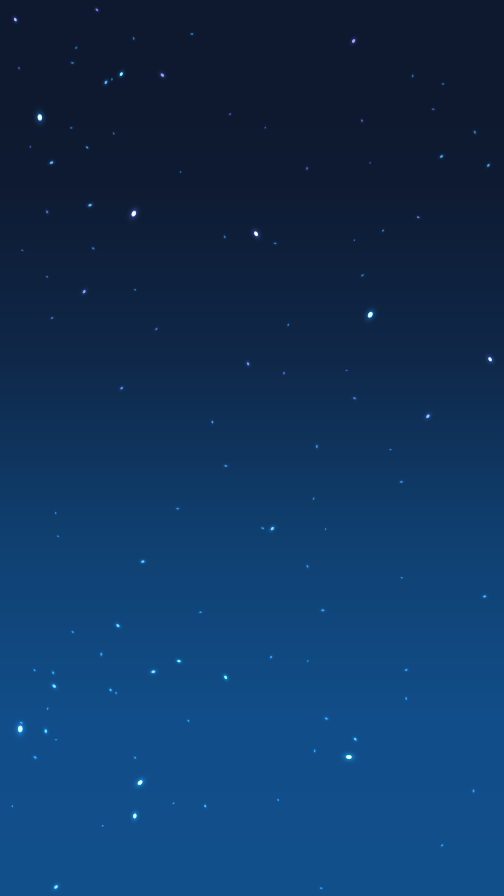
Write a Shadertoy shader that draws this background.

```glsl
#define LAYERS 3
#define BASE_CELLS 5.0
#define CELL_GROWTH 1.55
#define STAR_RADIUS 0.0052
#define RADIUS_FALLOFF 0.66
#define LIGHT_FALLOFF 0.72
#define STAR_CHANCE 0.20
#define CLUSTER_CHANCE 0.48
#define GLOW_STRENGTH 0.32

const vec3 CYAN = vec3(0.18, 0.68, 1.0);
const vec3 VIOLET = vec3(0.45, 0.45, 1.0);

// Three values in 0..1 from a cell and a seed
vec3 hash3(vec3 p) {
    p = fract(p * vec3(0.1031, 0.1030, 0.0973));
    p += dot(p, p.yxz + 33.33);
    return fract((p.xxy + p.yxx) * p.zyx);
}

// Evenly spaced colour stops from the horizon to the zenith
vec3 skyColor(float height) {
    vec3 stops[6] = vec3[6](
        vec3(0.067, 0.310, 0.545), vec3(0.067, 0.303, 0.535),
        vec3(0.060, 0.250, 0.440), vec3(0.058, 0.155, 0.285),
        vec3(0.053, 0.102, 0.192), vec3(0.053, 0.095, 0.180));
    vec3 color = stops[0];
    for (int i = 1; i < 6; i++)
        color = mix(color, stops[i], clamp(height * 5.0 - float(i - 1), 0.0, 1.0));
    return color;
}

float softSpot(vec2 p, vec2 center, vec2 size) {
    vec2 q = (p - center) / size;
    return exp(-dot(q, q));
}

// Star density: groups at both left corners and low on the right
float clusterDensity(vec2 p) {
    return softSpot(p, vec2(0.16, 0.86), vec2(0.22, 0.16))
         + softSpot(p, vec2(0.12, 0.22), vec2(0.20, 0.11))
         + 0.5 * softSpot(p, vec2(0.68, 0.12), vec2(0.18, 0.12));
}

// Light of one jittered, slightly elongated star per grid cell
vec3 starLayer(vec2 p, float aspect, float cells, float radius, float seed) {
    vec2 cell = floor(p * cells);
    vec3 place = hash3(vec3(cell, seed));
    vec3 look = hash3(vec3(cell, seed + 17.0));
    vec2 center = (cell + mix(vec2(0.12), vec2(0.88), place.xy)) / cells;
    vec2 area = center / vec2(1.0, aspect);
    float chance = STAR_CHANCE + CLUSTER_CHANCE * clusterDensity(area);
    if (place.z > chance) return vec3(0.0);

    // Rotated ellipse
    float angle = look.x * 6.2832;
    vec2 q = mat2(cos(angle), -sin(angle), sin(angle), cos(angle)) * (p - center);
    float dist = length(q * vec2(0.85, 1.2));
    float r = radius * mix(0.55, 1.1, look.y);

    // Smooth core and tinted halo
    float blur = 0.6 / iResolution.x;
    float core = 1.0 - smoothstep(max(r - blur, 0.0), r + blur, dist);
    float glow = GLOW_STRENGTH * exp(-dist * dist / (r * r * 3.0));
    vec3 tint = mix(CYAN, VIOLET, step(0.55, look.z) * smoothstep(0.3, 0.7, area.y));
    float whiteness = smoothstep(0.0015, 0.005, r) * (1.0 - smoothstep(0.4 * r, 1.2 * r, dist));
    return mix(tint, vec3(1.0), whiteness) * core + tint * glow * (1.0 - core);
}

void mainImage(out vec4 fragColor, in vec2 fragCoord) {
    vec2 p = fragCoord / iResolution.x;
    float aspect = iResolution.y / iResolution.x;
    vec3 color = skyColor(fragCoord.y / iResolution.y);

    // Large bright stars first, then smaller and fainter ones
    float cells = BASE_CELLS;
    float radius = STAR_RADIUS;
    float light = 1.0;
    for (int i = 0; i < LAYERS; i++) {
        color += light * starLayer(p, aspect, cells, radius, float(i) * 7.0 + 3.0);
        cells *= CELL_GROWTH;
        radius *= RADIUS_FALLOFF;
        light *= LIGHT_FALLOFF;
    }
    fragColor = vec4(min(color, 1.0), 1.0);
}
```
